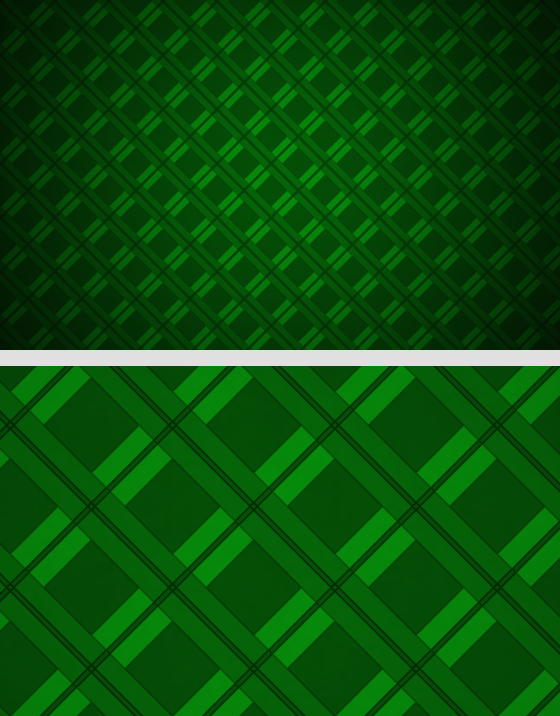
Top, the full canvas; bottom, a detail of the centre.
This pattern is drawn by a Shadertoy shader. Its source:

```glsl
// Dark green diagonal plaid: woven bands, fine paired seams and a soft central glow.
#define REPEAT 0.1546             // width of one diamond, in canvas heights
#define ORIGIN vec2(-0.025, 0.033) // a seam crossing, measured from the centre
#define BAND_EDGE 0.0226          // seam to outer edge of a band
#define SEAM_HALF 0.0025          // half the gap between paired seam lines
#define LINE_HALF 0.0008          // half the width of a dark line
#define SQUARE_GREEN 0.308
#define BAND_GREEN 0.395
#define PATCH_GREEN 0.540
#define SEAM_GREEN 0.320
#define LINE_SHADE 0.48
#define GLOW_FALLOFF 1.45
#define GRAIN 0.03

float hash(vec2 p) {
    vec3 q = fract(vec3(p.xyx) * 0.1031);
    q += dot(q, q.yzx + 33.33);
    return fract((q.x + q.y) * q.z);
}

float valueNoise(vec2 p) {
    vec2 cell = floor(p), f = fract(p);
    f = f * f * (3.0 - 2.0 * f);
    float low = mix(hash(cell), hash(cell + vec2(1.0, 0.0)), f.x);
    float high = mix(hash(cell + vec2(0.0, 1.0)), hash(cell + 1.0), f.x);
    return mix(low, high, f.y);
}

// Distance to the nearest seam in a family of parallel seams
float seamDistance(float across) {
    float spacing = REPEAT * 0.70711;
    return abs(fract(across / spacing + 0.5) - 0.5) * spacing;
}

// Antialiased coverage of everything nearer than the edge
float inside(float distanceTo, float edge, float pixel) {
    return 1.0 - smoothstep(edge - 0.85 * pixel, edge + 0.85 * pixel, distanceTo);
}

// Coverage of a thin line, as the difference of its two edges
float lineAt(float distanceTo, float centre, float pixel) {
    return inside(distanceTo, centre + LINE_HALF, pixel)
         - inside(distanceTo, centre - LINE_HALF, pixel);
}

void mainImage(out vec4 fragColor, in vec2 fragCoord) {
    float pixel = 1.0 / iResolution.y;
    vec2 p = (fragCoord - 0.5 * iResolution.xy) * pixel;
    vec2 q = p - ORIGIN;
    float falling = seamDistance((q.x + q.y) * 0.70711);
    float rising = seamDistance((q.y - q.x) * 0.70711);

    // Falling bands pass over the brighter rising bands
    float fallingBand = inside(falling, BAND_EDGE, pixel);
    float risingBand = inside(rising, BAND_EDGE, pixel);
    float green = mix(SQUARE_GREEN, PATCH_GREEN, risingBand);
    green = mix(green, BAND_GREEN, fallingBand);

    // Narrow strips between the paired seam lines
    float strip = max(inside(falling, SEAM_HALF, pixel), inside(rising, SEAM_HALF, pixel));
    green = mix(green, SEAM_GREEN, strip);

    // Dark seams, and fainter outlines around the bands
    float seams = max(lineAt(falling, SEAM_HALF, pixel), lineAt(rising, SEAM_HALF, pixel));
    float outlines = max(lineAt(falling, BAND_EDGE, pixel),
                         lineAt(rising, BAND_EDGE, pixel) * (1.0 - fallingBand));
    green *= mix(1.0, LINE_SHADE, max(seams, 0.6 * outlines));

    // Central glow and slight cloth grain
    green *= exp(-GLOW_FALLOFF * dot(p, p));
    green *= 1.0 + GRAIN * (valueNoise(p * 150.0 + 200.0) + valueNoise(p * 24.0 + 90.0) - 1.0);
    fragColor = vec4(0.008 + 0.03 * green, green, 0.004 + 0.07 * green, 1.0);
}
```
